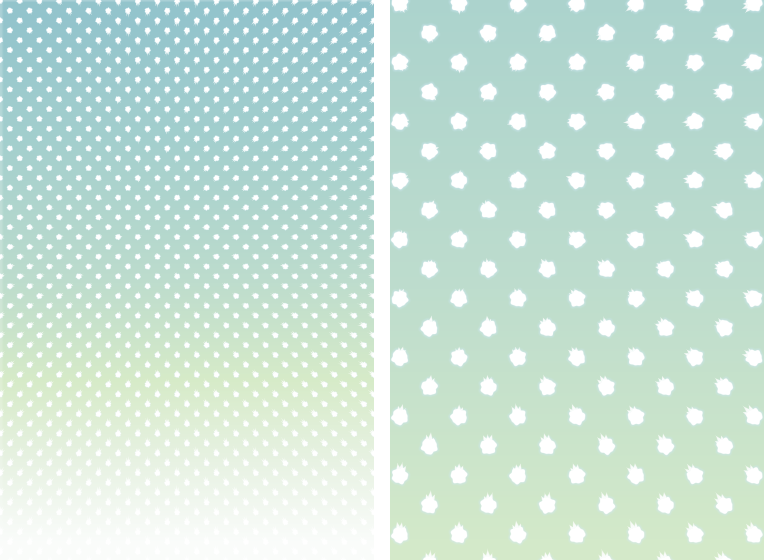
Left, the full canvas; right, a detail of the centre.
Write a WebGL 2 fragment shader that draws this pattern.

```glsl
#version 300 es
precision highp float;
// Staggered white dots over a vertical blue, green and white gradient.
// Two interleaved square lattices hold the dots; each dot wears a ragged
// tuft of tapered strands that leans toward a common focus.

#define COLUMNS 19.0             // repeats across the width
#define ROW_OFFSET 0.04          // lattice shift down from the top, in cells
#define DOT_RADIUS 0.134         // in cells
#define ROUGHNESS 0.010          // edge wobble of each dot
#define FOCUS vec2(7.6, 11.8)    // point the tufts lean to, in cells from top left
#define TUFT_MIN 0.17            // strand length near the focus
#define TUFT_GROWTH 0.0125       // extra strand length per cell of distance
#define TUFT_SPREAD 0.38         // fan angle between strands
#define HALO_WIDTH 0.055

uniform vec2 u_resolution;
out vec4 outColor;

const vec3 TEAL  = vec3(0.575, 0.767, 0.798);
const vec3 AQUA  = vec3(0.635, 0.808, 0.806);
const vec3 SAGE  = vec3(0.740, 0.863, 0.803);
const vec3 LIME  = vec3(0.840, 0.920, 0.785);
const vec3 CREAM = vec3(0.905, 0.947, 0.885);
const vec3 SNOW  = vec3(0.980, 0.988, 0.982);
const vec3 HALO  = vec3(0.800, 0.905, 0.950);

float hash(vec2 p) {
  return fract(sin(dot(p, vec2(127.1, 311.7))) * 4375.85);
}

// Background colour, t running from 0 at the top to 1 at the bottom
vec3 backdrop(float t) {
  vec3 c = mix(TEAL, AQUA, smoothstep(0.0, 0.26, t));
  c = mix(c, SAGE, clamp((t - 0.24) / 0.26, 0.0, 1.0));
  c = mix(c, LIME, clamp((t - 0.50) / 0.18, 0.0, 1.0));
  c = mix(c, CREAM, clamp((t - 0.68) / 0.14, 0.0, 1.0));
  return mix(c, SNOW, clamp((t - 0.82) / 0.15, 0.0, 1.0));
}

// Slightly angular disc with a different outline in every cell
float dotDistance(vec2 q, float seed) {
  float a = atan(q.y, q.x);
  float wobble = sin(5.0 * a + 6.28 * seed) + 0.6 * sin(8.0 * a + 17.0 * seed);
  return length(q) - DOT_RADIUS - ROUGHNESS * wobble;
}

// Spike along a direction, narrowing to a point
float strandDistance(vec2 q, float angle, float len) {
  vec2 dir = vec2(cos(angle), sin(angle));
  float along = dot(q, dir);
  float across = abs(dot(q, vec2(-dir.y, dir.x)));
  float width = 0.62 * DOT_RADIUS * (1.0 - along / len);
  return max(across - width, -along);
}

// Fan of three strands of uneven length
float tuftDistance(vec2 q, vec2 center, float seed) {
  vec2 toFocus = FOCUS - center;
  float reach = length(toFocus);
  float angle = atan(toFocus.y, toFocus.x + 0.001);
  // Dots up and to the left of the focus stay nearly round
  float lean = 1.0 - 0.55 * smoothstep(0.0, 9.0, toFocus.x)
                          * smoothstep(-3.0, 5.0, toFocus.y);
  float len = (TUFT_MIN + TUFT_GROWTH * min(reach, 13.0)) * lean;
  float d = 1.0;
  for (int i = -1; i <= 1; i++) {
    float k = float(i);
    float uneven = 0.78 + 0.22 * hash(vec2(seed * 31.0, k)) - 0.12 * abs(k);
    d = min(d, strandDistance(q, angle + k * TUFT_SPREAD, len * uneven));
  }
  return d;
}

void main() {
  vec2 uv = gl_FragCoord.xy / u_resolution;
  vec2 p = vec2(uv.x, (1.0 - uv.y) * u_resolution.y / u_resolution.x) * COLUMNS;
  float edge = 0.8 * COLUMNS / u_resolution.x;
  vec3 color = backdrop(1.0 - uv.y);

  // Thin pale border along the left and top
  float border = max(1.0 - smoothstep(0.04, 0.22, p.x),
                     1.0 - smoothstep(0.02, 0.14, p.y));
  color = mix(color, SNOW, 0.22 * border);

  // Two lattices, the second shifted by half a cell both ways
  for (int i = 0; i < 2; i++) {
    vec2 shift = vec2(0.5 * float(i)) + vec2(0.0, ROW_OFFSET);
    vec2 center = floor(p - shift + 0.5) + shift;
    vec2 q = p - center;
    float seed = hash(center);
    float disc = dotDistance(q, seed);
    float tuft = tuftDistance(q, center, seed);

    float halo = 1.0 - smoothstep(0.0, HALO_WIDTH, disc);
    color = mix(color, max(color, HALO), 0.45 * halo);
    float fade = 1.0 - 0.4 * smoothstep(DOT_RADIUS, 0.34, length(q));
    float tuftMask = (1.0 - smoothstep(-edge, edge, tuft)) * fade;
    float discMask = 1.0 - smoothstep(-edge, edge, disc);
    color = mix(color, vec3(1.0), max(discMask, 0.9 * tuftMask));
  }
  outColor = vec4(color, 1.0);
}
```
